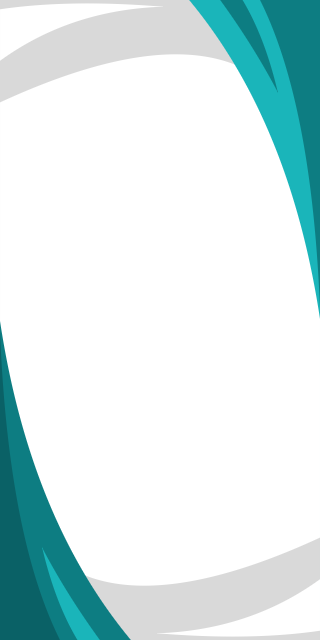
This background is drawn by a Shadertoy shader. Its source:

```glsl
const float CANVAS_HEIGHT = 2.0; // in canvas widths

const vec3 PAPER = vec3(1.0);
const vec3 GREY  = vec3(0.85);
const vec3 LIGHT_TEAL = vec3(0.10, 0.71, 0.73);
const vec3 MID_TEAL   = vec3(0.05, 0.49, 0.51);
const vec3 DARK_TEAL  = vec3(0.04, 0.38, 0.40);

// Sweep curves: start, control and end, measured from the corner
const vec2 OUTER_A = vec2(0.409, 0.0);
const vec2 OUTER_B = vec2(0.093, 0.380);
const vec2 OUTER_C = vec2(0.0, 0.997);
const vec2 INNER_A = vec2(0.1875, 0.0);
const vec2 INNER_B = vec2(0.026, 0.323);
const vec2 INNER_C = vec2(0.0, 0.965);

// Leaf: two edges meeting at one tip
const vec2 LEAF_TIP = vec2(0.132, 0.288);
const vec2 LEAF_FAR_A  = vec2(0.312, 0.0);
const vec2 LEAF_FAR_B  = vec2(0.208, 0.143);
const vec2 LEAF_NEAR_A = vec2(0.242, 0.0);
const vec2 LEAF_NEAR_B = vec2(0.172, 0.117);

// Grey ribbon and its paper gap
const vec2 RIBBON_A = vec2(0.263, 0.203);
const vec2 RIBBON_B = vec2(0.521, 0.099);
const vec2 RIBBON_C = vec2(1.0, 0.320);
const vec2 GAP_TIP  = vec2(0.492, 0.021);
const vec2 GAP_HIGH_B = vec2(0.781, 0.031);
const vec2 GAP_HIGH_C = vec2(1.0, 0.190);
const vec2 GAP_LOW_B  = vec2(0.781, -0.003);
const vec2 GAP_LOW_C  = vec2(1.0, 0.029);

// Signed distance, positive to the right of a quadratic Bezier rising in y
float rightOf(vec2 p, vec2 a, vec2 b, vec2 c) {
    vec2 linear = 2.0 * (b - a);
    vec2 bend = a - 2.0 * b + c;
    float rise = p.y - a.y;
    float root = sqrt(max(linear.y * linear.y + 4.0 * bend.y * rise, 0.0));
    float t = clamp(2.0 * rise / (linear.y + root), 0.0, 1.0);
    vec2 tangent = normalize(linear + 2.0 * bend * t);
    float curveX = a.x + t * (linear.x + t * bend.x);
    return (p.x - curveX) * tangent.y;
}

// Same distance for a curve running along x, positive above it
float above(vec2 p, vec2 a, vec2 b, vec2 c) {
    return rightOf(p.yx, a.yx, b.yx, c.yx);
}

float coverage(float dist, float pixel) {
    return clamp(0.5 - dist / pixel, 0.0, 1.0);
}

// One corner ornament, with q measured inward from that corner
vec3 drawCorner(vec3 color, vec2 q, float pixel, vec3 body, vec3 inner, vec3 leaf) {
    // Ribbon with a lens-shaped gap
    float ribbon = above(q, RIBBON_A, RIBBON_B, RIBBON_C);
    float gap = max(above(q, GAP_TIP, GAP_HIGH_B, GAP_HIGH_C),
                    -above(q, GAP_TIP, GAP_LOW_B, GAP_LOW_C));
    gap = max(gap, GAP_TIP.x - q.x);
    color = mix(color, GREY, coverage(max(ribbon, -gap), pixel));

    // Layered sweeps
    float outerSweep = rightOf(q, OUTER_A, OUTER_B, OUTER_C);
    float innerSweep = rightOf(q, INNER_A, INNER_B, INNER_C);
    color = mix(color, body, coverage(outerSweep, pixel));
    color = mix(color, inner, coverage(innerSweep, pixel));

    // Pointed leaf
    float blade = max(rightOf(q, LEAF_FAR_A, LEAF_FAR_B, LEAF_TIP),
                      -rightOf(q, LEAF_NEAR_A, LEAF_NEAR_B, LEAF_TIP));
    blade = max(blade, q.y - LEAF_TIP.y);
    return mix(color, leaf, coverage(blade, pixel));
}

void mainImage(out vec4 fragColor, in vec2 fragCoord) {
    vec2 canvas = vec2(1.0, CANVAS_HEIGHT);
    vec2 p = fragCoord / iResolution.xy * canvas;
    vec2 pixelSize = canvas / iResolution.xy;
    float pixel = max(pixelSize.x, pixelSize.y);

    // The upper corner is the lower one turned by half a circle
    vec3 color = drawCorner(PAPER, p, pixel, MID_TEAL, DARK_TEAL, LIGHT_TEAL);
    color = drawCorner(color, canvas - p, pixel, LIGHT_TEAL, MID_TEAL, MID_TEAL);
    fragColor = vec4(color, 1.0);
}
```
